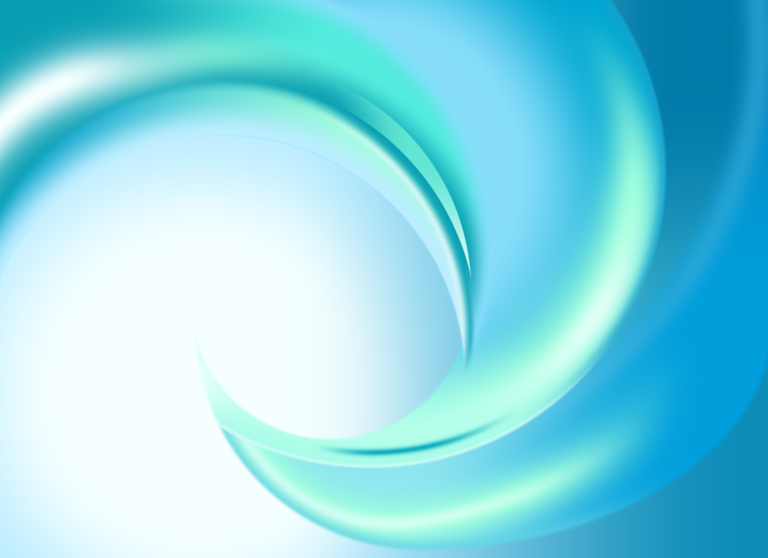
A Shadertoy shader for this background:

```glsl
const vec3 WHITE = vec3(0.96, 1.0, 1.0);
const vec3 PALE = vec3(0.74, 0.93, 1.0);
const vec3 SKY = vec3(0.53, 0.87, 0.98);
const vec3 MINT = vec3(0.62, 1.0, 0.86);
const vec3 AQUA = vec3(0.32, 0.92, 0.87);
const vec3 TEAL = vec3(0.03, 0.62, 0.70);
const vec3 BLUE = vec3(0.0, 0.65, 0.82);
const vec3 AZURE = vec3(0.0, 0.62, 0.86);
const vec3 DEEP = vec3(0.0, 0.48, 0.66);

float circle(vec2 p, vec2 center, float radius) {
    return length(p - center) - radius;
}

// Coverage of the inside of a distance field
float fill(float d, float softness) {
    return 1.0 - smoothstep(-softness, softness, d);
}

float glow(float d, float at, float width) {
    float k = (d - at) / width;
    return exp(-k * k);
}

// Open disc: the left side extends without limit
float archDist(vec2 p, vec2 center, float radius) {
    vec2 q = p - center;
    return length(vec2(max(q.x, 0.0), q.y)) - radius;
}

// Half ellipse with a wide right side, open at the top
float bowlDist(vec2 p, vec2 center, float radius) {
    vec2 q = p - center;
    q.x *= q.x > 0.0 ? 0.64 : 1.0;
    q.y = min(q.y, 0.0);
    return length(q) - radius;
}

vec3 backdrop(vec2 p) {
    vec3 col = mix(WHITE, PALE, smoothstep(0.25, 0.49, length(p - vec2(0.36, 0.30))));
    return mix(col, vec3(0.05, 0.55, 0.72), smoothstep(0.5, 1.35, p.x));
}

// Wide blue sheet with a bright stroke along its lower bend
vec3 outerSheet(vec2 p, float bowl) {
    float fold = circle(p, vec2(0.593, 0.927), 0.763);
    vec3 inside = mix(vec3(0.20, 0.66, 0.79), DEEP, smoothstep(0.35, 0.85, p.y));
    vec3 outside = mix(AZURE, vec3(0.03, 0.51, 0.74), smoothstep(0.45, 0.95, p.y));
    vec3 col = mix(inside, outside, smoothstep(-0.05, 0.025, fold));
    col = mix(col, vec3(0.22, 0.68, 0.86), 0.55 * glow(fold, 0.005, 0.025));
    float tail = 1.0 - smoothstep(0.72, 1.22, p.x);
    col = mix(col, vec3(0.56, 0.90, 0.94), tail);
    float at = -mix(0.025, 0.09, smoothstep(0.5, 1.1, p.x));
    float lit = (1.0 - smoothstep(0.9, 1.27, p.x)) * (1.0 - smoothstep(0.3, 0.42, p.y));
    col = mix(col, MINT, lit * glow(bowl, at, 0.042));
    col = mix(col, WHITE, 0.6 * lit * tail * glow(bowl, at, 0.014));
    return mix(col, vec3(0.38, 0.82, 0.89), 0.7 * lit * glow(bowl, 0.0, 0.018));
}

// Broad curl: blue above, mint and white toward the bottom
vec3 mainCurl(vec2 p, float depth) {
    float low = 1.0 - smoothstep(0.35, 0.9, p.y);
    float bottom = 1.0 - smoothstep(0.22, 0.42, p.y);
    vec3 col = mix(BLUE, SKY, smoothstep(0.06, 0.28, depth));
    col = mix(col, SKY, 0.45 * low);
    float lit = 1.0 - smoothstep(0.62, 1.02, p.y);
    col = mix(col, MINT, lit * glow(depth, 0.058, mix(0.035, 0.078, low)));
    col = mix(col, vec3(0.70, 1.0, 0.92), 0.8 * bottom);
    col = mix(col, WHITE, 0.75 * glow(depth, 0.05, 0.028) * glow(p.y, 0.43, 0.14));
    col = mix(col, vec3(0.10, 0.63, 0.80), (1.0 - bottom) * 0.75 * glow(depth, 0.0, 0.014));
    float slit = smoothstep(0.55, 0.68, p.x) * (1.0 - smoothstep(0.76, 0.94, p.x));
    col = mix(col, vec3(0.05, 0.68, 0.75), bottom * slit * glow(depth, 0.027, 0.006));
    return mix(col, WHITE, bottom * 0.6 * glow(depth, 0.0, 0.005));
}

// Arching ribbon above the inner rim, white where it enters on the left
vec3 archRibbon(vec2 p, float rim, float arch) {
    float right = smoothstep(0.15, 0.6, p.x);
    vec3 col = mix(TEAL, AQUA, right * smoothstep(0.01, 0.085, rim));
    col = mix(col, MINT, 0.65 * glow(p.x, 0.38, 0.16) * glow(rim, 0.05, 0.04));
    float at = mix(0.092, 0.04, smoothstep(0.0, 0.36, p.x));
    col = mix(col, WHITE, (1.0 - smoothstep(0.1, 0.42, p.x)) * glow(rim, at, 0.048));
    return mix(col, SKY, right * smoothstep(-0.055, 0.0, arch));
}

vec3 innerBand(vec2 p, float rim, float disc) {
    vec3 tint = mix(vec3(0.16, 0.69, 0.84), MINT, smoothstep(0.05, 0.68, p.x));
    vec3 col = mix(PALE, tint, smoothstep(0.0, 0.075, disc));
    float right = smoothstep(0.52, 0.72, p.x);
    col = mix(col, WHITE, 0.8 * right * glow(rim, -0.016, 0.007));
    return mix(col, TEAL, mix(0.45, 0.85, right) * glow(rim, 0.0, 0.012));
}

void mainImage(out vec4 fragColor, in vec2 fragCoord) {
    vec2 p = fragCoord / iResolution.xy * vec2(1.376, 1.0);
    float edge = 1.0 / iResolution.y;

    // Shared outlines
    vec2 discCenter = vec2(0.398, 0.323);
    float disc = circle(vec2(p.x, max(p.y, discCenter.y)), discCenter, 0.435);
    float hole = circle(p, vec2(0.591, 0.462), 0.249);
    float bowl = bowlDist(p, vec2(0.753, 0.418), 0.403);
    float curl = circle(p, vec2(0.663, 0.692), 0.530);
    float arch = archDist(p, vec2(0.410, 0.561), 0.475);
    float rim = circle(p, vec2(0.394, 0.400), 0.452);

    // Outer sheet and main curl, cut by the white centre
    vec3 col = backdrop(p);
    float opening = mix(fill(-hole, 0.004), fill(-disc, 0.004), smoothstep(0.36, 0.44, p.y));
    float tip = 1.0 - 0.75 * glow(p.x, 0.34, 0.07) * smoothstep(0.15, 0.35, p.y);
    vec3 sweep = mix(outerSheet(p, bowl), mainCurl(p, -curl), fill(curl, 0.004));
    col = mix(col, sweep, fill(bowl, 0.005) * opening * tip);

    // Upper ribbon and the band below it
    vec3 ribbon = mix(innerBand(p, rim, disc), archRibbon(p, rim, arch), smoothstep(-0.006, 0.008, rim));
    col = mix(col, ribbon, fill(arch, 0.012) * fill(-disc, 0.003));

    // Slender leaf that whitens toward its point
    float leaf = max(circle(p, vec2(0.439, 0.480), 0.405), 0.010 - rim);
    vec3 leafColor = mix(WHITE, vec3(0.38, 0.90, 0.83), smoothstep(0.46, 0.72, p.y));
    float leafFade = smoothstep(0.58, 0.74, p.x) * smoothstep(0.42, 0.46, p.y);
    col = mix(col, leafColor, fill(leaf, edge) * leafFade);

    fragColor = vec4(col, 1.0);
}
```
